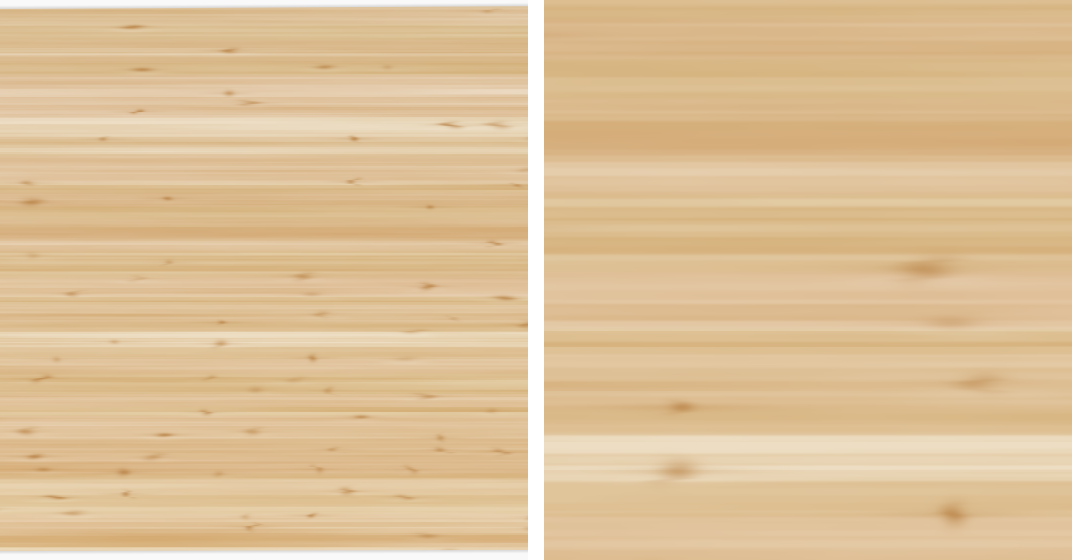
Left: the whole. Right: its middle third, enlarged.
Write a Shadertoy shader that draws this texture.

```glsl
// Pale bamboo board: long horizontal strips of jittered height, layered at
// three scales and tinted by hashed tones with slow sine drift along x.
// Cellular knots stain the strips; white margins lie above and below.

#define STRIP_ROWS 58.0
#define LATH_ROWS 118.0
#define FIBRE_ROWS 250.0
#define EDGE_SOFT 0.0011
#define BAND_PERIOD 0.377
#define KNOT_GRID vec2(6.0, 29.0)
#define KNOT_SHARE 0.46
#define DARK_WOOD vec3(0.825, 0.665, 0.445)
#define PALE_WOOD vec3(0.915, 0.840, 0.725)
#define KNOT_BROWN vec3(0.730, 0.520, 0.285)

const float TAU = 6.2831853;

float hash(vec2 p) {
    vec3 q = fract(vec3(p.xyx) * 0.1031);
    q += dot(q, q.yzx + 33.33);
    return fract((q.x + q.y) * q.z);
}

// Gaussian bump with the given radii
float blot(vec2 d, vec2 radius) {
    vec2 q = d / radius;
    return exp(-dot(q, q));
}

// Tone of one strip, drifting slowly along its length
float stripTone(float id, float x, float seed, float drift) {
    float phase = TAU * hash(vec2(id, seed + 11.0));
    float wave = sin(x * drift + phase) + 0.6 * sin(x * drift * 2.3 + 2.0 * phase);
    return hash(vec2(id, seed)) + 0.14 * wave;
}

// Stack of strips with jittered, softened boundaries
float strips(vec2 p, float rows, float seed, float drift) {
    float y = p.y * rows;
    float id = floor(y + 0.5);
    float border = id + 0.75 * (hash(vec2(id, seed + 5.0)) - 0.5);
    float soft = EDGE_SOFT * rows;
    return mix(stripTone(id - 1.0, p.x, seed, drift),
               stripTone(id, p.x, seed, drift),
               smoothstep(-soft, soft, y - border));
}

// Scattered knots: x is the brown stain, y the pale wood around it
vec2 knots(vec2 p) {
    vec2 cell = floor(p * KNOT_GRID);
    float ragged = 0.022 * (strips(p, 150.0, 71.0, 5.0) - 0.5);
    vec2 stain = vec2(0.0);
    for (int j = -1; j <= 1; j++)
    for (int i = -1; i <= 1; i++) {
        vec2 id = cell + vec2(float(i), float(j));
        float size = hash(id + 23.0);
        vec2 jitter = vec2(hash(id + 31.0), hash(id + 47.0));
        vec2 d = p - (id + 0.15 + 0.7 * jitter) / KNOT_GRID;
        d.x += ragged;
        float present = step(hash(id + 59.0), KNOT_SHARE);
        vec2 radius = mix(vec2(0.007, 0.0035), vec2(0.019, 0.0075),
                          vec2(size * size, hash(id + 67.0)));
        float core = blot(d, radius);
        float tail = blot(d, vec2(0.040, 0.0026));
        float halo = blot(d + vec2(0.0, 0.006), vec2(0.035, 0.004));
        float strength = 0.25 + 0.55 * hash(id + 83.0);
        stain += present * vec2(strength * (core + 0.3 * tail), 0.4 * halo * size);
    }
    return stain;
}

vec3 board(vec2 p) {
    // Broad bands, strips, laths and fine fibres
    float tone = 0.53 + 0.13 * cos(TAU * (1.0 - p.y - 0.22) / BAND_PERIOD);
    tone += 0.36 * (strips(p, STRIP_ROWS, 3.0, 2.2) - 0.5);
    tone += 0.32 * (strips(p, LATH_ROWS, 17.0, 3.1) - 0.5);
    tone += 0.17 * (strips(p, FIBRE_ROWS, 29.0, 9.0) - 0.5);
    tone += 0.07 * (strips(p, FIBRE_ROWS, 37.0, 38.0) - 0.5);

    // A few strongly dark or pale laths
    float accent = strips(p, 95.0, 53.0, 2.0);
    tone += 0.20 * smoothstep(0.92, 1.08, accent);
    tone -= 0.24 * (1.0 - smoothstep(-0.06, 0.10, accent));

    vec2 stain = knots(p);
    tone += 0.5 * stain.y;
    vec3 wood = mix(DARK_WOOD, PALE_WOOD, clamp(tone, -0.15, 1.15));

    // Slight rosy or golden tint per strip, warmer towards the bottom
    float tint = strips(p, 44.0, 91.0, 1.7) - 0.5;
    wood += vec3(0.008, -0.004, 0.018) * tint;
    wood += vec3(0.012, 0.003, -0.010) * (0.5 - p.y);
    return mix(wood, KNOT_BROWN, min(0.85 * stain.x, 0.8));
}

void mainImage(out vec4 fragColor, in vec2 fragCoord) {
    vec2 p = fragCoord / iResolution.y;
    float across = fragCoord.x / iResolution.x;

    // Signed distance beyond the gently tilted board edges
    float topGap = mix(0.016, 0.011, across) - (1.0 - p.y);
    float bottomGap = mix(0.016, 0.018, across) - p.y;
    float outside = max(topGap, bottomGap);

    // White margin with a soft contact shadow
    float shade = mix(0.86, 0.975, smoothstep(0.0, 0.007, outside));
    vec3 margin = vec3(shade, shade, shade + 0.004);
    vec3 color = mix(board(p), margin, smoothstep(-0.0012, 0.0012, outside));
    fragColor = vec4(clamp(color, 0.0, 1.0), 1.0);
}
```
